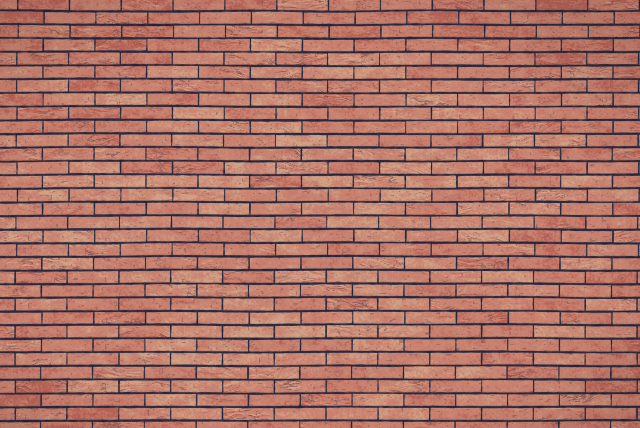
A WebGL 2 fragment shader for this texture:

```glsl
#version 300 es
precision highp float;

uniform vec2 u_resolution;
out vec4 fragColor;

#define BRICKS_ACROSS 12.35
#define ROWS_DOWN 31.35
#define ROW_PHASE 0.204
#define JOINT_PHASE 0.345
#define JOINT_DRIFT 0.055
#define BED_JOINT 0.0046
#define HEAD_JOINT 0.0031
#define EDGE_WEAR 0.0016
#define FOLD_DEPTH 0.95
#define BRICK_VARIATION 0.34
#define VIGNETTE 0.30

const vec3 MORTAR = vec3(0.11, 0.14, 0.235);
const vec3 CREASE = vec3(0.42, 0.27, 0.29);
const vec3 RED_CLAY = vec3(0.72, 0.385, 0.335);
const vec3 CLAY = vec3(0.79, 0.51, 0.44);
const vec3 PALE_CLAY = vec3(0.825, 0.635, 0.525);

float hash(vec2 p) {
    return fract(sin(dot(p, vec2(127.1, 311.7))) * 43758.5453);
}

float noise(vec2 p) {
    vec2 i = floor(p), f = fract(p);
    f = f * f * (3.0 - 2.0 * f);
    return mix(mix(hash(i), hash(i + vec2(1, 0)), f.x),
               mix(hash(i + vec2(0, 1)), hash(i + vec2(1, 1)), f.x), f.y);
}

float fbm(vec2 p) {
    float sum = 0.0, amp = 0.5;
    for (int i = 0; i < 3; i++) {
        sum += amp * noise(p);
        p = p * 2.03 + 17.3;
        amp *= 0.5;
    }
    return sum / 0.875;
}

float roundedBox(vec2 p, vec2 halfSize, float radius) {
    vec2 d = abs(p) - halfSize + radius;
    return length(max(d, 0.0)) + min(max(d.x, d.y), 0.0) - radius;
}

// Height of the folded clay; each brick bends its folds its own way
float foldHeight(vec2 q, vec2 id) {
    float slant = (hash(id + 3.7) - 0.5) * 0.5;
    float arch = (hash(id + 9.1) - 0.5) * 7.0;
    q.y += slant * q.x + arch * q.x * q.x;
    q.y += 0.010 * (noise(q * vec2(45.0, 70.0) + id * 5.3) - 0.5);
    return fbm(q * vec2(32.0, 135.0) + id * 13.7);
}

void main() {
    float pixel = 1.0 / u_resolution.y;
    vec2 p = gl_FragCoord.xy * pixel;
    float aspect = u_resolution.x * pixel;
    float down = 1.0 - p.y;

    // Running bond: alternate rows move by half a brick
    vec2 brickSize = vec2(aspect / BRICKS_ACROSS, 1.0 / ROWS_DOWN);
    float rowPos = down * ROWS_DOWN + ROW_PHASE + 0.10 * (noise(p * 5.0) - 0.5);
    float row = floor(rowPos);
    float shift = JOINT_PHASE - JOINT_DRIFT * down + 0.5 * mod(row, 2.0)
                + 0.03 * (hash(vec2(row, 4.0)) - 0.5);
    float column = p.x / brickSize.x - shift;
    vec2 id = vec2(floor(column), row);
    vec2 local = (vec2(fract(column), 1.0 - fract(rowPos)) - 0.5) * brickSize;

    // Brick outline with uneven joints and worn edges
    vec2 joint = vec2(HEAD_JOINT, BED_JOINT)
               * (0.75 + 0.5 * vec2(hash(id + 21.0), hash(id + 35.0)));
    float wear = EDGE_WEAR * (fbm(p * vec2(70.0, 110.0)) - 0.5);
    float d = roundedBox(local, 0.5 * (brickSize - joint), 0.0015) + wear;
    float soft = max(0.7 * pixel, 0.0009);
    float brickMask = smoothstep(soft, -soft, d);

    // Folds lit from above, strong on some bricks and faint on others
    float folded = mix(0.15, 1.0, smoothstep(0.35, 0.9, hash(id + 51.0)));
    folded *= smoothstep(0.25, 0.6, noise(local * vec2(22.0, 60.0) + id * 7.9));
    float height = foldHeight(local, id);
    float relief = height - foldHeight(local + vec2(0.0005, 0.0020), id);
    float crease = smoothstep(0.075, 0.0, abs(height - 0.47))
                 * smoothstep(0.35, 0.65, noise(local * vec2(40.0, 90.0) + id * 3.1));

    // Clay tone: one value per brick, then blotches and grain
    vec2 fromCentre = (p / vec2(aspect, 1.0) - vec2(0.47, 0.45)) * 2.0;
    float falloff = dot(fromCentre, fromCentre) * 0.5;
    float tone = 0.63 + BRICK_VARIATION * (hash(id + 77.0) - 0.5);
    tone += 0.55 * (fbm(p * vec2(38.0, 65.0)) - 0.5);
    tone += 0.32 * (noise(p * 290.0) - 0.5);
    tone += FOLD_DEPTH * folded * relief * 1.6 - VIGNETTE * falloff;
    vec3 clay = mix(RED_CLAY, CLAY, smoothstep(0.1, 0.5, tone));
    clay = mix(clay, PALE_CLAY, smoothstep(0.5, 0.95, tone));
    clay = mix(clay, CREASE, FOLD_DEPTH * 0.6 * folded * crease);

    // Small pits and a shaded lower edge
    float pit = smoothstep(0.83, 0.95, noise(p * vec2(150.0, 210.0) + 31.0));
    clay = mix(clay, CREASE, 0.4 * pit);
    float lowerEdge = smoothstep(-0.32, -0.45, local.y / brickSize.y);
    clay *= 1.0 - 0.14 * lowerEdge;

    vec3 mortar = MORTAR + vec3(0.09, 0.05, 0.03) * noise(p * 120.0);
    vec3 color = mix(mortar, clay, brickMask);
    color *= 1.0 - 0.09 * smoothstep(0.35, 1.0, falloff);
    fragColor = vec4(color, 1.0);
}
```
